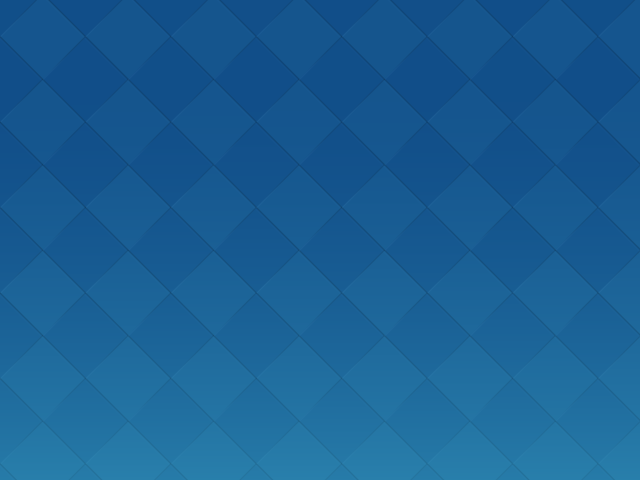
A Shadertoy shader for this background:

```glsl
const float PERIOD = 0.178;               // diamond width, in canvas heights
const vec2 FIRST_CENTER = vec2(0.089, 0.034);
const vec3 DEEP_BLUE = vec3(0.068, 0.308, 0.537);
const vec3 SEA_BLUE = vec3(0.150, 0.482, 0.660);
const vec3 TILE_LIFT = vec3(0.014, 0.025, 0.018);

float hash(vec2 p) {
    return fract(sin(dot(p, vec2(127.1, 311.7))) * 43758.5453);
}

vec3 backdrop(float height) {
    float glow = pow(clamp(1.0 - height / 0.8, 0.0, 1.0), 1.6);
    return mix(DEEP_BLUE, SEA_BLUE, glow);
}

// Signed distance to the nearest integer, scaled to canvas heights
float seamDistance(float x, float side) {
    return (x - floor(x + 0.5)) * side;
}

float stroke(float d, float halfWidth, float blur) {
    return 1.0 - smoothstep(halfWidth - blur, halfWidth + blur, abs(d));
}

void mainImage(out vec4 fragColor, in vec2 fragCoord) {
    vec2 p = fragCoord / iResolution.y;
    float pixel = 1.0 / iResolution.y;
    float blur = max(0.7 * pixel, 0.0012);

    // Diagonal grid of diamonds
    float side = PERIOD * 0.7071;
    vec2 q = (p - FIRST_CENTER) / PERIOD;
    vec2 uv = vec2(q.x + q.y, q.y - q.x) + 0.5;
    vec2 cell = floor(uv);
    vec2 local = uv - cell;
    float falling = seamDistance(uv.x, side);
    float rising = seamDistance(uv.y, side);

    // Alternating tiles with softened borders
    vec2 wave = clamp(vec2(falling, rising) / blur, -1.0, 1.0);
    vec2 parity = 1.0 - 2.0 * mod(floor(uv + 0.5), 2.0);
    float light = 0.5 + 0.5 * wave.x * wave.y * parity.x * parity.y;
    float fade = mix(0.6, 1.0, smoothstep(0.0, 0.5, p.y));
    vec3 color = backdrop(p.y) + TILE_LIFT * light * fade;

    // Slight variation between tiles
    color += 0.003 * (hash(cell) - 0.5);

    // Falling seams: dark groove with a pale lower lip
    color *= 1.0 - 0.15 * fade * stroke(falling, 0.0013, blur);
    color += 0.010 * fade * stroke(falling + 0.0036, 0.0010, blur);

    // Rising seams: pale at the lower end, dark at the upper end
    float pale = 1.0 - smoothstep(0.15, 0.7, local.x);
    float dark = smoothstep(0.1, 0.7, local.x);
    color += 0.024 * pale * fade * stroke(rising + 0.0012, 0.0011, blur);
    color *= 1.0 - 0.11 * dark * fade * stroke(rising, 0.0012, blur);

    fragColor = vec4(color, 1.0);
}
```
